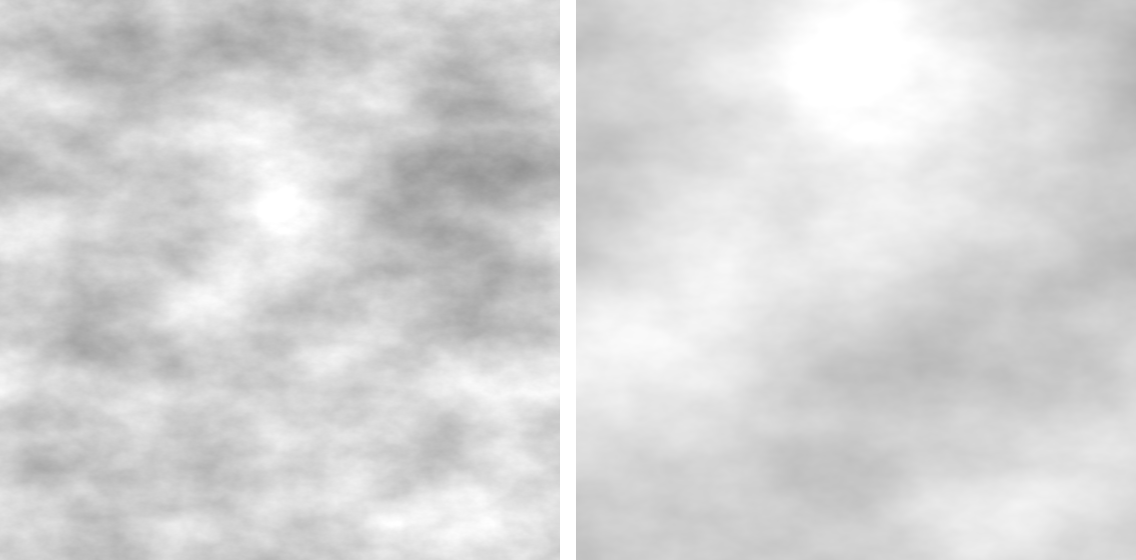
Left: the whole. Right: its middle third, enlarged.
This texture is drawn by a Shadertoy shader. Its source:

```glsl
// Soft grey cloud cover that tiles at the canvas edges.
// Octaves of periodic gradient noise, stretched sideways, are summed
// and mapped around a mean grey.

#define BASE_CELLS vec2(3.0, 5.0) // noise cells across the canvas, first octave
#define OCTAVES 7
#define GAIN 0.54                 // amplitude ratio between octaves
#define MEAN_GREY 0.812
#define CONTRAST 0.285
#define SEED 17u

const float TAU = 6.2831853;

// Integer hash of a lattice point, giving a value from 0 to 1
float hash(ivec2 cell, uint layer) {
    uint h = uint(cell.x) * 1597u + uint(cell.y) * 51749u + (layer + SEED) * 7919u;
    h = (h ^ (h >> 16)) * 73244475u;
    h = (h ^ (h >> 15)) * 73244475u;
    h ^= h >> 16;
    return float(h & 65535u) / 65536.0;
}

// Slope of the unit gradient at a wrapped lattice point
float cornerSlope(vec2 cell, vec2 offset, vec2 period, uint layer) {
    float angle = TAU * hash(ivec2(mod(cell, period)), layer);
    return dot(vec2(cos(angle), sin(angle)), offset);
}

// Gradient noise that repeats after the given number of cells
float gradientNoise(vec2 p, vec2 period, uint layer) {
    vec2 cell = floor(p);
    vec2 f = p - cell;
    vec2 fade = f * f * f * (f * (f * 6.0 - 15.0) + 10.0);
    vec2 right = vec2(1.0, 0.0);
    vec2 up = vec2(0.0, 1.0);
    float low = mix(cornerSlope(cell, f, period, layer),
                    cornerSlope(cell + right, f - right, period, layer), fade.x);
    float high = mix(cornerSlope(cell + up, f - up, period, layer),
                     cornerSlope(cell + 1.0, f - 1.0, period, layer), fade.x);
    return mix(low, high, fade.y);
}

// Sum of octaves, each shifted so that the lattices do not line up
float clouds(vec2 uv) {
    float sum = 0.0;
    float amplitude = 1.0;
    vec2 period = BASE_CELLS;
    for (int i = 0; i < OCTAVES; i++) {
        vec2 shift = vec2(0.37, 0.61) * float(i);
        sum += amplitude * gradientNoise(uv * period + shift, period, uint(i));
        amplitude *= GAIN;
        period *= 2.0;
    }
    return sum;
}

void mainImage(out vec4 fragColor, in vec2 fragCoord) {
    vec2 uv = fragCoord / iResolution.xy;
    float grey = MEAN_GREY + CONTRAST * clouds(uv);
    fragColor = vec4(vec3(clamp(grey, 0.0, 1.0)), 1.0);
}
```
